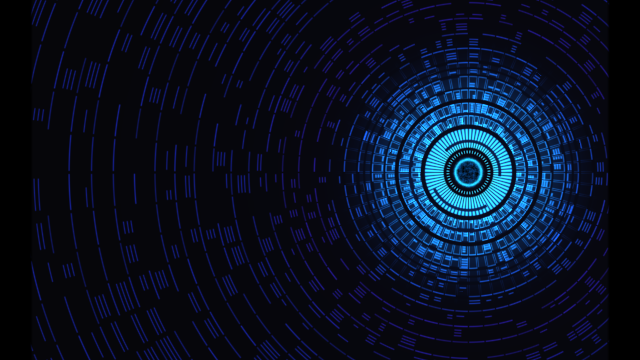
Write a Shadertoy shader that draws this background.

```glsl
// Neon radial dial: a glowing hub, bright spoked rings and sparse blue arcs on black.

const float TAU = 6.2831853;

float hash(vec2 p) {
    return fract(sin(dot(p, vec2(127.1, 311.7))) * 43758.545);
}

// Gradient noise, roughly -0.7 to 0.7
float corner(vec2 cell, vec2 offset) {
    float angle = TAU * hash(cell);
    return dot(vec2(cos(angle), sin(angle)), offset);
}

float noise(vec2 p) {
    vec2 i = floor(p), f = fract(p);
    vec2 e = vec2(0, 1), w = f * f * (3.0 - 2.0 * f);
    float low = mix(corner(i, f), corner(i + e.yx, f - e.yx), w.x);
    float high = mix(corner(i + e, f - e), corner(i + 1.0, f - 1.0), w.x);
    return mix(low, high, w.y);
}

// Soft-edged strip of the given half width around x = 0
float band(float x, float halfWidth, float aa) {
    return smoothstep(-aa, aa, halfWidth - abs(x));
}

// Colour shifts from cyan at the hub to violet, then to deep blue
vec3 dialColor(float r) {
    vec3 c = mix(vec3(0.2, 0.86, 0.98), vec3(0.1, 0.56, 0.95), smoothstep(0.07, 0.2, r));
    c = mix(c, vec3(0.08, 0.3, 0.9), smoothstep(0.2, 0.34, r));
    c = mix(c, vec3(0.17, 0.1, 0.75), smoothstep(0.34, 0.43, r));
    return mix(c, vec3(0.09, 0.15, 0.8), smoothstep(0.45, 0.65, r));
}

// Rings of cells holding rim arcs, parallel strokes and side bars
float cells(float r, float turn, float aa) {
    float ringPos = log(1.0 + r) / 0.03;
    float ringWidth = 0.03 * (1.0 + r);
    float arcWidth = TAU * r / 64.0;
    vec2 id = floor(vec2(ringPos, turn * 64.0));
    vec2 f = fract(vec2(ringPos, turn * 64.0));
    float inner = 1.0 - smoothstep(0.2, 0.38, r);

    // Rim arc, broken at the cell borders
    float rim = band((f.x - 0.88) * ringWidth, 0.0017, aa);
    rim *= band((f.y - 0.5) * arcWidth, 0.46 * arcWidth, aa);
    float light = rim * step(0.22, hash(id)) * (0.55 + 0.45 * hash(id + 7.0));

    // Group of short parallel strokes
    float count = floor(hash(id + 19.0) * mix(6.0, 5.0, inner)) - mix(2.0, 0.5, inner);
    float span = mix(0.14, 0.44, hash(id + 31.0));
    float middle = mix(span + 0.04, 0.96 - span, hash(id + 43.0));
    float sweep = band((f.y - middle) * arcWidth, span * arcWidth, aa);
    float first = 0.12 + 0.2 * hash(id + 53.0);
    for (int i = 0; i < 4; i++) {
        float on = step(float(i) + 0.5, count);
        float y = f.x - first - 0.18 * float(i);
        light += on * sweep * band(y * ringWidth, mix(0.0015, 0.0026, inner), aa) * 0.85;
    }

    // Radial sides and a faint fill close to the hub
    float side = (0.5 - abs(f.y - 0.5)) * arcWidth - 0.0022;
    float body = band(f.x - 0.45, 0.38, aa / ringWidth);
    light += inner * body * (0.55 * band(side, 0.0012, aa) + 0.12);
    return min(light, 1.2);
}

// Dense spokes with two broken dark arcs, and a dotted collar
float hub(float r, float turn, float aa) {
    float x = (fract(turn * 72.0) - 0.5) * TAU * r / 72.0;
    float light = 0.25 + 0.9 * band(x, 0.3 * TAU * r / 72.0, aa);
    light *= band(r - 0.095, 0.026, aa);
    float upper = band(turn - 0.18, 0.2, 0.004);
    float lower = band(turn + 0.3, 0.13, 0.004);
    light *= 1.0 - 0.95 * upper * band(r - 0.087, 0.004, aa);
    light *= 1.0 - 0.95 * lower * band(r - 0.105, 0.004, aa);
    float dots = band(fract(turn * 48.0) - 0.5, 0.26, 0.15);
    return light + 0.7 * dots * band(r - 0.057, 0.004, aa);
}

void mainImage(out vec4 fragColor, in vec2 fragCoord) {
    float aa = 1.0 / iResolution.y;
    vec2 p = (fragCoord - iResolution.xy * vec2(0.732, 0.521)) * aa;
    float r = length(p);
    float turn = atan(p.y, p.x) / TAU;
    vec3 tint = dialColor(r);

    // Lattice dims away from the hub, cut by dark concentric gaps
    float fade = mix(1.1, 0.72, smoothstep(0.15, 0.45, r));
    float light = cells(r, turn, aa) * fade * smoothstep(0.124, 0.128, r);
    light *= 1.0 - band(r - 0.127, 0.006, aa);
    light *= 1.0 - band(r - 0.163, 0.003, aa);
    light *= 1.0 - band(r - 0.2, 0.005, aa);
    light *= 1.0 - band(r - 0.29, 0.003, aa);
    light += hub(r, turn, aa);

    vec3 color = vec3(0.022, 0.022, 0.034) + tint * light;
    float gaps = band(r - 0.127, 0.006, aa) + band(r - 0.2, 0.005, aa);
    color += vec3(0.02, 0.1, 0.26) * exp(-r * r / 0.04) * smoothstep(0.06, 0.1, r) * (1.0 - 0.8 * gaps);
    color += vec3(0.01, 0.012, 0.05) * exp(-r * 2.0);

    // Core: mottled blue orb with a cyan rim
    float mottled = 0.5 + 0.6 * noise(p * 110.0) + 0.4 * noise(p * 230.0);
    vec3 orb = vec3(0.04, 0.28, 0.55) * mottled;
    orb += vec3(0.15, 0.75, 0.9) * exp(-pow((r - 0.036) / 0.005, 2.0));
    color = mix(color, orb, band(r, 0.042, 2.0 * aa));

    // Black side margins
    float frame = band(fragCoord.x / iResolution.x - 0.5, 0.4505, aa);
    fragColor = vec4(color * frame, 1.0);
}
```
